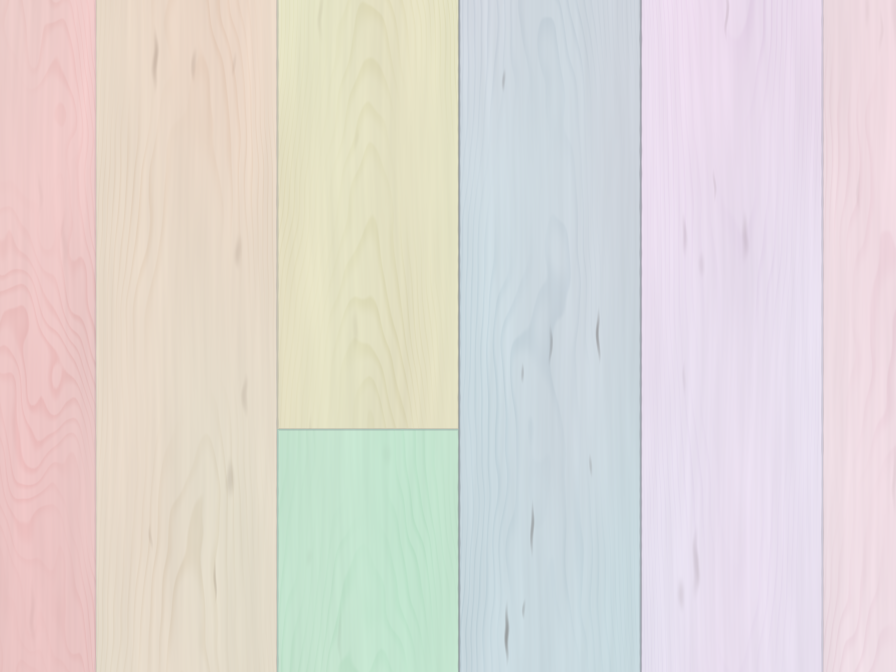
This texture is drawn by a Shadertoy shader. Its source:

```glsl
// Pastel stained wooden boards, standing upright, with one short board below another.
// Each board mixes a vertical tint, contour lines of an arched and warped height field,
// fine streaks and scattered dark mineral flecks; thin uneven seams separate the boards.

#define BOARD_WIDTH 0.2704
#define FIRST_SEAM 0.1424
#define CROSS_SEAM 0.361
#define SEAM_HALF_WIDTH 0.0013
#define RING_STRENGTH 0.30
#define STREAK_STRENGTH 0.022
#define MOTTLE_STRENGTH 0.022
#define FLECK_COUNT 8

// Boards from left to right, then the short lower board
const vec3 TOP_TONE[7] = vec3[7](
    vec3(.935, .80, .79), vec3(.915, .85, .785), vec3(.90, .89, .775),
    vec3(.815, .845, .875), vec3(.92, .865, .93), vec3(.94, .86, .885),
    vec3(.76, .885, .80));
const vec3 BOTTOM_TONE[7] = vec3[7](
    vec3(.915, .77, .765), vec3(.895, .86, .795), vec3(.885, .87, .76),
    vec3(.795, .85, .875), vec3(.91, .88, .94), vec3(.94, .87, .90),
    vec3(.78, .90, .82));
// Ring density, arch steepness, warp, fleck strength
const vec4 GRAIN[7] = vec4[7](
    vec4(17., 1.2, 5., .05), vec4(5., 9., 2., .16), vec4(13., 3.6, 2.2, .07),
    vec4(4., 11., 2.4, .34), vec4(5., -12., 1.3, .13), vec4(6., 5., 2.5, .06),
    vec4(8., 4., 2.5, .06));

vec2 hash2(vec2 p) {
    vec3 q = fract(p.xyx * vec3(.1031, .1030, .0973));
    q += dot(q, q.yzx + 33.33);
    return fract((q.xx + q.yz) * q.zy);
}

float cornerSlope(vec2 cell, vec2 offset) {
    float angle = 6.2832 * hash2(cell).x;
    return dot(vec2(cos(angle), sin(angle)), offset);
}

float gradientNoise(vec2 p) {
    vec2 i = floor(p), f = fract(p);
    vec2 w = f * f * f * (f * (f * 6. - 15.) + 10.);
    vec2 e = vec2(0, 1);
    return mix(mix(cornerSlope(i, f), cornerSlope(i + e.yx, f - e.yx), w.x),
               mix(cornerSlope(i + e.xy, f - e.xy), cornerSlope(i + e.yy, f - e.yy), w.x), w.y);
}

float fbm(vec2 p) {
    return gradientNoise(p) + .5 * gradientNoise(p * 2.03 + 17.) + .25 * gradientNoise(p * 4.1 + 41.);
}

// Growth rings: thin, one-sided contour lines that fade where they crowd
float growthRings(vec2 p, float u, vec4 grain, vec2 seed) {
    float warp = fbm(vec2(u * 2.2, p.y * 2.4) + seed) + .12 * gradientNoise(p * vec2(28., 14.));
    float height = grain.x * (p.y + grain.y * u * u) + grain.z * warp;
    float phase = fract(height);
    float blur = fwidth(height);
    float line = smoothstep(.45, .9, phase) * (1. - smoothstep(.93 - min(blur, .4), 1., phase));
    float presence = smoothstep(-.4, .5, gradientNoise(p * vec2(9., 3.) + seed));
    return line * presence * (1. - smoothstep(.25, .8, blur));
}

// Slender dark marks along the grain
float mineralFlecks(vec2 p, float u, vec2 seed) {
    float mask = 0.;
    float ragged = .006 * gradientNoise(p * vec2(30., 22.) + seed);
    for (int i = 0; i < FLECK_COUNT; i++) {
        vec2 place = hash2(seed + float(i) * 7.3);
        vec2 shape = hash2(seed + float(i) * 3.7 + 50.);
        vec2 offset = vec2((u - (place.x - .5) * .75) * BOARD_WIDTH + ragged, p.y - place.y);
        vec2 size = vec2(mix(.003, .009, shape.x * shape.x), mix(.015, .065, shape.y));
        mask = max(mask, (1. - smoothstep(.1, 1., length(offset / size))) * mix(.4, 1., shape.y));
    }
    return mask;
}

void mainImage(out vec4 fragColor, in vec2 fragCoord) {
    vec2 p = fragCoord / iResolution.xy * vec2(4. / 3., 1.);
    float pixel = 1. / iResolution.y;

    // Board layout
    float across = (p.x - FIRST_SEAM) / BOARD_WIDTH + 1.;
    int board = clamp(int(floor(across)), 0, 5);
    float u = fract(across) - .5;
    bool split = board == 2;
    int piece = split && p.y < CROSS_SEAM ? 6 : board;
    vec4 grain = GRAIN[piece];
    vec2 seed = vec2(float(piece) * 13.7 + 3., float(piece) * 5.1 + 9.);

    // Stain, with soft drifts of value and warmth
    vec3 color = mix(BOTTOM_TONE[piece], TOP_TONE[piece], smoothstep(0., 1., p.y));
    float mottle = fbm(vec2(u * 2.5, p.y * 1.8) + seed.yx);
    color += MOTTLE_STRENGTH * mottle;
    color += vec3(.018, -.012, -.004) * gradientNoise(vec2(u * 1.6, p.y * 1.5) + seed + 70.);

    // Grain
    float center = (hash2(seed).x - .5) * .16;
    float rings = growthRings(p, u - center, grain, seed);
    color = mix(color, color * color, RING_STRENGTH * rings);
    float bend = .012 * gradientNoise(p * vec2(4., 2.) + seed);
    float x = p.x + bend;
    float streaks = gradientNoise(vec2(x * 75., p.y * 2.5) + seed)
                  + .7 * gradientNoise(vec2(x * 190., p.y * 7.) + seed);
    color += STREAK_STRENGTH * streaks * color;
    float flecks = mineralFlecks(p, u, seed) * (.85 + .5 * streaks);
    color = mix(color, color * vec3(.42, .35, .32), clamp(flecks * grain.w * 1.4, 0., 1.));

    // Seams: darkest around the middle boards, slightly chipped
    float seamIndex = floor(across + .5);
    float seamDistance = abs(across - seamIndex) * BOARD_WIDTH;
    float chips = gradientNoise(vec2(seamIndex * 9.3, p.y * 60.));
    float halfWidth = SEAM_HALF_WIDTH * (1. + .5 * chips);
    float seam = 1. - smoothstep(halfWidth - pixel * .5, halfWidth + pixel, seamDistance);
    seam *= .12 + .45 * exp(-.5 * pow(seamIndex - 3.4, 2.));
    float crossDistance = abs(p.y - CROSS_SEAM);
    float crossSeam = 1. - smoothstep(SEAM_HALF_WIDTH - pixel * .5, SEAM_HALF_WIDTH + pixel, crossDistance);
    seam = max(seam, split ? .3 * crossSeam : 0.);
    color = mix(color, vec3(.46, .47, .50), seam);

    fragColor = vec4(clamp(color, 0., 1.), 1.);
}
```
